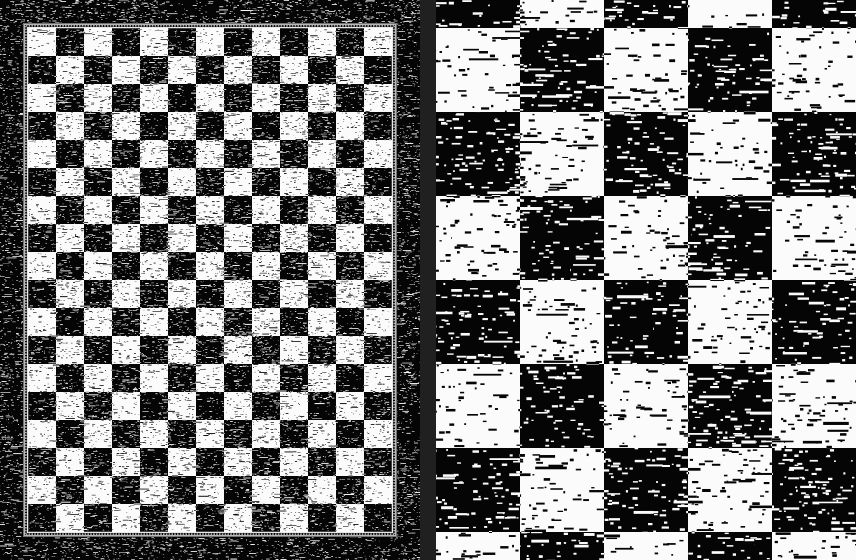
Left, the full canvas; right, a detail of the centre.
Reproduce this pattern procedurally as a WebGL 2 fragment shader.

```glsl
#version 300 es
precision highp float;
// A worn black and white checkerboard in a fine dotted frame on a black margin.
// The canvas is a 15 x 20 grid of squares, the outer ring of which is margin;
// layers of short horizontal flecks invert the colour to suggest worn ink.

#define GRID vec2(15.0, 20.0)
#define INK vec3(0.02)
#define PAPER vec3(0.985)
#define LINE_WIDTH 0.042
#define INNER_LINE 0.012
#define DOT_LINE 0.075
#define OUTER_LINE 0.138
#define DOTS_PER_SQUARE 10.0
#define FLECK_LAYERS 4
#define FLECK_DENSITY 0.15
#define PAPER_WEAR 0.72

uniform vec2 u_resolution;
out vec4 fragColor;

// Integer hash giving two values from 0 to 1
vec2 hash2(vec2 cell, int seed) {
  uvec2 v = uvec2(ivec2(cell) + ivec2(seed * 71, seed * 113));
  v = v * 1664525u + 1013904223u;
  v.x += v.y * 1664525u;
  v.y += v.x * 1664525u;
  v ^= v >> 16u;
  v.x += v.y * 1664525u;
  v.y += v.x * 1664525u;
  v ^= v >> 16u;
  return vec2(v >> 8u) / 16777216.0;
}

float valueNoise(vec2 p) {
  vec2 cell = floor(p), f = fract(p);
  f = f * f * (3.0 - 2.0 * f);
  float low = mix(hash2(cell, 5).x, hash2(cell + vec2(1, 0), 5).x, f.x);
  float high = mix(hash2(cell + vec2(0, 1), 5).x, hash2(cell + vec2(1, 1), 5).x, f.x);
  return mix(low, high, f.y);
}

// Share of a pixel, of width px, covered by a band centred on zero
float band(float x, float halfWidth, float px) {
  float covered = min(x + 0.5 * px, halfWidth) - max(x - 0.5 * px, -halfWidth);
  return clamp(covered / px, 0.0, 1.0);
}

// Scattered dashes, at most one in each cell of the given size
float flecks(vec2 p, vec2 size, float density, vec2 px, int seed) {
  vec2 q = p / size;
  q.x += 9.0 * hash2(vec2(floor(q.y), 3.0), seed).x;
  vec2 cell = floor(q);
  vec2 pick = hash2(cell, seed + 10);
  vec2 shape = hash2(cell, seed + 20);
  vec2 halfSize = vec2(mix(0.12, 0.45, shape.x * shape.x), mix(0.14, 0.28, shape.y));
  vec2 centre = mix(halfSize, 1.0 - halfSize, hash2(cell, seed + 30));
  vec2 offset = (q - cell - centre) * size;
  float patchy = mix(0.6, 1.4, valueNoise(vec2(p.x, (cell.y + 0.5) * size.y) * 1.3));
  float present = step(pick.x, density * patchy);
  return present * band(offset.x, halfSize.x * size.x, px.x)
                 * band(offset.y, halfSize.y * size.y, px.y);
}

// Alternating squares with filtered edges: 0 is ink, 1 is paper
float checker(vec2 p, vec2 px) {
  vec2 edge = 0.5 - abs(fract(p) - 0.5);
  vec2 firm = clamp(2.0 * edge / px, 0.0, 1.0);
  float parity = mod(floor(p.x) + floor(p.y), 2.0) * 2.0 - 1.0;
  return 0.5 + 0.5 * parity * firm.x * firm.y;
}

void main() {
  vec2 px = GRID / u_resolution;
  vec2 p = gl_FragCoord.xy * px;

  // Distance outside the checked field
  vec2 side = abs(p - 0.5 * GRID) - (0.5 * GRID - 1.0);
  float outside = max(side.x, side.y);
  bool upright = side.x > side.y;
  float across = upright ? px.x : px.y;
  float along = upright ? p.y : p.x;
  float alongPx = upright ? px.y : px.x;
  float field = clamp(0.5 - outside / across, 0.0, 1.0);
  float tone = checker(p, px) * field;

  // Worn flecks, from long scratches to small specks
  float wear = 0.0;
  for (int i = 0; i < FLECK_LAYERS; i++) {
    float t = float(i) / float(FLECK_LAYERS - 1);
    vec2 size = vec2(mix(0.42, 0.09, sqrt(t)), mix(0.066, 0.054, t));
    float density = FLECK_DENSITY * mix(1.0, PAPER_WEAR, tone);
    wear = max(wear, flecks(p, size, density, px, i + 1));
  }
  float inFrame = band(outside - 0.5 * OUTER_LINE, 0.5 * OUTER_LINE + LINE_WIDTH, across);
  tone = mix(tone, 1.0 - tone, wear * (1.0 - inFrame));

  // Two fine lines with a row of dots between them
  float halfLine = 0.5 * LINE_WIDTH;
  float frame = band(outside - INNER_LINE, halfLine, across);
  frame = max(frame, band(outside - OUTER_LINE, halfLine, across));
  float dot = (fract(along * DOTS_PER_SQUARE) - 0.5) / DOTS_PER_SQUARE;
  float dots = band(dot, 0.28 / DOTS_PER_SQUARE, alongPx);
  frame = max(frame, dots * band(outside - DOT_LINE, halfLine, across));
  tone = max(tone, frame);

  fragColor = vec4(mix(INK, PAPER, tone), 1.0);
}
```
